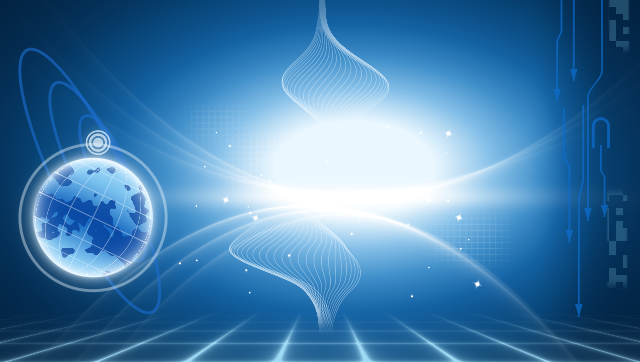
This background is drawn by a Shadertoy shader. Its source:

```glsl
// Blue technology backdrop: globe, light ribbons, woven strands, circuits, glowing floor.
#define PX (1. / iResolution.y)
#define GLOW vec2(.99, .54)
#define GLOBE vec2(.257, .399)
#define GLOBE_R .165
#define BADGE vec2(.271, .606)
#define VANISH vec2(.89, .257)
#define GRID_CELL .0165
#define STRANDS 26.
#define SMALL_STARS 30.

const vec3 ICE = vec3(.92, .97, 1);

float hash(vec2 p) { return fract(sin(dot(p, vec2(127.1, 311.7))) * 4375.85); }
float stroke(float d, float w) { return clamp((w - abs(d)) / PX + .5, 0., 1.); }
float bump(vec2 v) { return exp(-dot(v, v)); }
float box(vec2 p, vec2 center, vec2 size, float k) {
  vec2 m = pow(abs((p - center) / size), vec2(k));
  return exp(-m.x - m.y);
}

float grad(vec2 cell, vec2 f, vec2 o) {
  float a = 6.2832 * hash(cell + o);
  return dot(vec2(cos(a), sin(a)), f - o);
}
float noise(vec2 p) {
  vec2 i = floor(p), f = fract(p), u = f * f * (3. - 2. * f), e = vec2(1, 0);
  return mix(mix(grad(i, f, e.yy), grad(i, f, e.xy), u.x),
             mix(grad(i, f, e.yx), grad(i, f, e.xx), u.x), u.y);
}

vec3 blueRamp(float g) {
  vec3 tones[5] = vec3[5](vec3(.03, .27, .47), vec3(.08, .39, .65),
    vec3(.25, .56, .79), vec3(.52, .75, .91), ICE);
  vec3 c = vec3(.005, .11, .22);
  for (int i = 0; i < 5; i++) c = mix(c, tones[i], clamp(g * 5. - float(i), 0., 1.));
  return c;
}

// Upper flame and lower swirl
float strandX(float y, float phase) {
  bool top = y > .5;
  float h = y - (top ? .765 : .3);
  float w = (top ? .012 + .4 * max(.63 - y, 0.) : .03) + .135 * exp(-h * h * 110.);
  float mid = top ? .935 - .05 * smoothstep(.7, .95, y) : .913 - .118 * smoothstep(.2, .32, y);
  return mid + w * sin(phase + 7.5 * h);
}
float strands(vec2 p) {
  float sum = 0.;
  for (float i = 0.; i < STRANDS; i++) {
    float phase = 3.6 * i / STRANDS - 1.8, x = strandX(p.y, phase);
    float slope = (strandX(p.y + .002, phase) - x) / .002;
    sum += stroke((p.x - x) / sqrt(1. + slope * slope), .0007);
  }
  return min(sum, 1.3) * (smoothstep(.54, .64, p.y) * (1. - .6 * smoothstep(.85, 1., p.y))
    + smoothstep(.07, .15, p.y) * (1. - smoothstep(.36, .42, p.y)));
}

// Bright edge with a sheet of light below
float ribbon(float s, float dx) {
  float sheet = smoothstep(-PX, PX, s) * exp(-max(s, 0.) / .022);
  return (.45 * sheet + .4 * exp(-abs(s) / .004)) * exp(-dx * dx * 6.);
}
float ribbons(vec2 p) {
  float sum = .9 * bump((p - vec2(.97, .455)) / vec2(.38, .03));
  for (float k = 0.; k < 3.; k++) {
    float a = p.x - .98 + .03 * k, b = p.x - .85 - .05 * k;
    float sag = .455 + .008 * k + ((a > 0. ? .6 : .75) - .13 * k) * a * a;
    float arch = .433 - .012 * k - (.78 + .1 * k) * b * b;
    sum += (ribbon(sag - p.y, a) + ribbon(arch - p.y, b)) * (1. - .25 * k);
  }
  return sum;
}

float sparkle(vec2 q, float size) {
  q *= mat2(.94, -.34, .34, .94);
  vec2 a = sqrt(abs(q) / size);
  return 1.5 * max(0., 1. - a.x - a.y) + bump(q / (.17 * size + .3 * PX));
}
float stars(vec2 p) {
  vec2 big[6] = vec2[6](vec2(1.239, .631), vec2(1.268, .399), vec2(1.319, .215),
    vec2(1.184, .448), vec2(.624, .448), vec2(.706, .398));
  float sum = 0.;
  for (int i = 0; i < 6; i++) sum += sparkle(p - big[i], .023);
  for (float i = 0.; i < SMALL_STARS; i++) {
    vec2 id = vec2(i, 3), at = vec2(.45, .18) + vec2(.85, .48) * vec2(hash(id), hash(id + 7.3));
    sum += .8 * sparkle(p - at, mix(.005, .012, hash(id + 2.1)));
  }
  return sum;
}

// Traces (x, bottom, top, jog) with arrowheads, and a hook
float circuits(vec2 p) {
  vec4 traces[6] = vec4[6](vec4(1.539, .72, 1.02, .012), vec4(1.585, .775, 1.02, 0),
    vec4(1.624, .39, 1.02, .039), vec4(1.573, .33, .7, -.015),
    vec4(1.599, .125, .71, .012), vec4(1.67, .4, .6, -.01));
  vec2 q = p - vec2(1.66, .651);
  float sum = stroke(length(vec2(q.x, max(q.y, 0.))) - .021, .004) * step(-.06, q.y);
  for (int i = 0; i < 6; i++) {
    vec4 t = traces[i];
    float h = p.y - t.y, up = h / (t.z - t.y), d = p.x - t.x - t.w * smoothstep(.54, .66, up);
    float w = h < .035 ? max(.3 * h, .0025) : .0025;
    sum = max(sum, step(0., up) * step(up, 1.) * stroke(d, w));
  }
  return sum;
}

vec3 addGlobe(vec3 col, vec2 p) {
  // Orbits
  for (float k = 0.; k < 3.; k++) {
    vec2 o = mat2(.9, -.43, .43, .9) * (p - vec2(.248 + .023 * k, .5 + .026 * k));
    vec2 r = vec2(.095 - .024 * k, .4 - .13 * k);
    float f = length(o / r), d = (f - 1.) * f / max(length(o / (r * r)), .01);
    col = mix(col, vec3(.1, .42, .8), .65 * stroke(d, .004));
  }
  // Halo and ring
  vec2 q = (p - GLOBE) / GLOBE_R;
  float r = length(q), b = length(p - BADGE);
  col = mix(col, ICE, .6 * exp(-max(r - 1., 0.) * 11.) + .4 * stroke(r * GLOBE_R - .202, .004));
  // Land, meridians, bright rim
  vec2 n = mat2(.9, .43, -.43, .9) * q;
  vec2 geo = vec2(atan(n.x, sqrt(max(1. - r * r, 0.)) + .001), asin(clamp(n.y, -1., 1.)));
  vec2 net = smoothstep(.46, .5, abs(fract(geo / .42) - .5));
  float band = abs(dot(q, vec2(.45, .89)) + .08);
  float land = noise(q * 3.2 + 4.) + .5 * noise(q * 8.) + .3 - .8 * band;
  vec3 ball = mix(vec3(.07, .4, .75), vec3(.5, .78, .95), smoothstep(-.1, .8, band));
  ball = mix(ball, vec3(.03, .27, .63), .85 * smoothstep(.02, .08, land));
  ball = mix(ball, ICE, min(.4 * max(net.x, net.y) + pow(r, 7.) * (.65 + .5 * band), 1.));
  col = mix(col, ball, stroke(r * GLOBE_R, GLOBE_R));
  // Badge
  float rings = stroke(b - .032, .002) + stroke(b - .022, .003) + stroke(b, .013);
  return mix(col, ICE, .75 * min(rings + .4 * exp(-b * b * 900.), 1.));
}

void mainImage(out vec4 fragColor, in vec2 fragCoord) {
  vec2 p = fragCoord * PX;
  float glow = .97 * bump((p - GLOW) / vec2(.66, .36)) + .15 * bump((p - vec2(.9, .45)) / vec2(.65, .8));
  vec3 col = blueRamp(glow * (1. - .55 * smoothstep(1.45, 1.7, p.x)));
  // Fine grids
  vec2 cell = (.5 - abs(fract(p / GRID_CELL) - .5)) * GRID_CELL;
  float area = box(p, vec2(.81, .545), vec2(.16, .08), 4.)
    + .4 * box(p, vec2(.6, .66), vec2(.08, .05), 4.) + .4 * box(p, vec2(1.3, .34), vec2(.1, .07), 4.);
  col = mix(col, ICE, .5 * area * stroke(min(cell.x, cell.y), .0009));
  // Perspective floor
  float depth = VANISH.y / max(VANISH.y - p.y, .01), x = p.x - VANISH.x;
  float ray = abs(fract(x * depth * 4.) - .5), row = .5 - abs(fract(depth * 4.) - .5);
  float light = exp(-ray * 28.) + .35 * exp(-ray * 7.) + .45 * exp(-row * 14.) + .15;
  light *= (1. - smoothstep(0., .15, p.y)) * (.3 + .7 * exp(-x * x * 2.));
  col = mix(col, vec3(.65, .88, .98), min(light, .95));
  // Strands, ribbons, traces, tiles
  col = mix(col, ICE, .5 * strands(p));
  col = mix(col, vec3(1), min(ribbons(p), 1.));
  col = mix(col, vec3(.05, .43, .82), .7 * circuits(p));
  float tiles = box(p, vec2(1.71, .98), vec2(.028, .12), 16.) + box(p, vec2(1.705, .34), vec2(.028, .13), 16.);
  col = mix(col, vec3(.35, .6, .72), .35 * tiles * step(.5, hash(floor(p / .0185))));
  col = addGlobe(col, p);
  fragColor = vec4(mix(col, vec3(1), min(stars(p), 1.)), 1);
}
```
